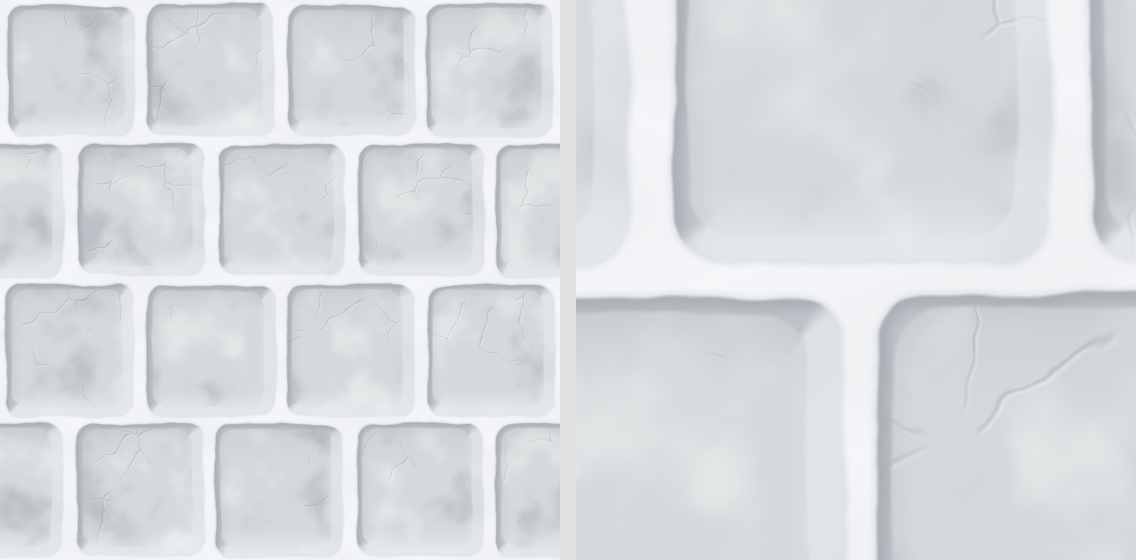
Left, the full canvas; right, a detail of the centre.
Write a WebGL 2 fragment shader that draws this texture.

```glsl
#version 300 es
precision highp float;
// Pale icy paving stones in staggered rows, with bevelled rims, cloudy faces and hairline cracks.

uniform vec2 u_resolution;
out vec4 fragColor;

const float TAU = 6.2831853;
const float REPEATS = 4.0;
const vec3 GROUT = vec3(0.95, 0.955, 0.965);
const vec3 GROUT_SHADE = vec3(0.88, 0.89, 0.905);
const vec3 STONE_LIGHT = vec3(0.89, 0.90, 0.905);
const vec3 STONE_MID = vec3(0.835, 0.85, 0.857);
const vec3 STONE_DARK = vec3(0.735, 0.757, 0.78);
const vec3 RIM_LIGHT = vec3(0.90, 0.912, 0.92);
const vec3 RIM_DARK = vec3(0.65, 0.68, 0.705);

vec2 hash2(vec2 p) {
    vec2 k = vec2(dot(p, vec2(127.1, 311.7)), dot(p, vec2(269.5, 183.3)));
    return fract(sin(k) * 43758.55);
}

// Layered, rotated sines, roughly -1 to 1.
float waves(vec2 p, float seed) {
    float sum = 0.0;
    float amp = 0.5;
    for (int i = 0; i < 5; i++) {
        p = mat2(0.8, 0.6, -0.6, 0.8) * p * 1.7 + seed;
        sum += amp * sin(p.x + 1.5 * sin(p.y));
        amp *= 0.6;
    }
    return sum;
}

// Gap between the two nearest cell points: zero on cell borders.
float cellBorder(vec2 p) {
    vec2 base = floor(p);
    float first = 9.0;
    float second = 9.0;
    for (int y = -1; y <= 1; y++) {
        for (int x = -1; x <= 1; x++) {
            vec2 cell = base + vec2(x, y);
            float d = length(cell + hash2(cell) - p);
            second = min(second, max(first, d));
            first = min(first, d);
        }
    }
    return second - first;
}

float roundBox(vec2 p, vec2 halfSize, float radius) {
    vec2 e = abs(p) - halfSize + radius;
    return length(max(e, 0.0)) + min(max(e.x, e.y), 0.0) - radius;
}

// Rounded block with a hand-cut, wavering outline.
float blockDistance(vec2 p, vec2 halfSize, float seed, float wobble) {
    p += wobble * vec2(waves(p * 4.0, seed), waves(p * 4.0, seed + 3.7));
    return roundBox(p, halfSize, 0.11);
}

float crackLine(vec2 p, float seed) {
    vec2 bend = 0.05 * vec2(waves(p * 5.0, seed), waves(p * 5.0, seed + 5.0));
    float patches = smoothstep(0.1, 0.5, waves(p * 2.5, seed + 8.0));
    return patches * (1.0 - smoothstep(0.0, 0.04, cellBorder((p + bend) * 2.6 + seed)));
}

vec3 faceColor(vec2 p, float seed, float tone) {
    float cloud = waves(p * 2.3, seed) + 0.35 * waves(p * 5.0, seed + 2.0);
    cloud += 0.5 * (tone - 0.5);
    vec3 color = mix(STONE_MID, STONE_LIGHT, smoothstep(0.1, 1.0, cloud));
    color = mix(color, STONE_DARK, smoothstep(0.15, 1.2, -cloud));
    color += 0.05 * smoothstep(-0.25, -0.46, p.y) - 0.025 * smoothstep(0.15, 0.45, p.y);
    // Cracks are a dark line beside a faint lit edge.
    color -= 0.075 * crackLine(p, seed);
    return color + 0.035 * crackLine(p + vec2(-0.008, 0.008), seed);
}

vec3 groutColor(vec2 uv, float d) {
    float drift = sin(TAU * (3.0 * uv.x + 2.0 * uv.y) + 2.0 * sin(TAU * 5.0 * uv.y));
    vec3 color = GROUT + 0.008 * drift;
    return mix(GROUT_SHADE, color, smoothstep(-0.005, 0.022, d));
}

void main() {
    vec2 uv = gl_FragCoord.xy / u_resolution;
    float soft = max(0.006, REPEATS / min(u_resolution.x, u_resolution.y));

    // Staggered grid: alternate rows slide by half a stone.
    vec2 grid = uv * REPEATS;
    grid.x += 0.5 * (1.0 - mod(floor(grid.y), 2.0));
    vec2 id = mod(floor(grid), REPEATS);
    vec2 rnd = hash2(id + 2.0);
    float seed = 20.0 * rnd.x + 7.0 * rnd.y;
    vec2 p = fract(grid) - 0.5 + 0.02 * (rnd - 0.5);

    // Outer outline and its facing direction.
    vec2 size = vec2(0.452, 0.464) + 0.012 * (rnd.yx - 0.5);
    vec2 step1 = vec2(0.004, 0.0);
    float d = blockDistance(p, size, seed, 0.012);
    vec2 slope = vec2(blockDistance(p + step1.xy, size, seed, 0.012),
                      blockDistance(p + step1.yx, size, seed, 0.012)) - d;
    vec2 normal = slope / max(length(slope), 0.0001);
    float shade = smoothstep(-0.3, 0.6, 0.7 * (normal.y - normal.x));

    // The raised face sits up and to the left inside the rim.
    float face = blockDistance(p - vec2(-0.018, 0.012), size - vec2(0.06, 0.046), seed + 1.3, 0.008);
    vec3 stone = faceColor(p, seed, rnd.y);
    vec3 darkRim = mix(RIM_DARK, STONE_DARK, smoothstep(0.0, 0.05, -d));
    vec3 lightRim = mix(RIM_LIGHT, stone, 0.25);
    vec3 rim = mix(lightRim, darkRim, shade);
    vec3 color = mix(stone, rim, 0.9 * smoothstep(-soft, soft * 1.5, face));
    color = mix(color, rim, 0.25 * smoothstep(-0.07, 0.0, face));

    color = mix(color, groutColor(uv, d), smoothstep(-soft, soft, d));
    fragColor = vec4(color, 1.0);
}
```
